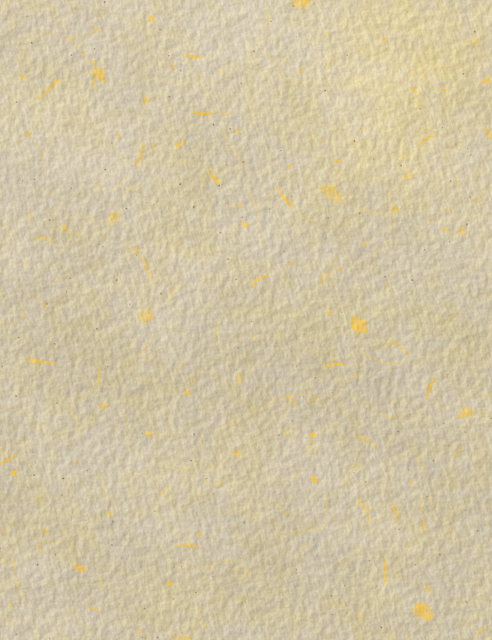
A Shadertoy shader for this texture:

```glsl
// Handmade cream paper: embossed grain, golden fibres and flecks, fine dark dust.

// Paper colours
const vec3 LIT_COOL   = vec3(0.843, 0.803, 0.703);
const vec3 LIT_WARM   = vec3(0.852, 0.803, 0.650);
const vec3 SHADE_COOL = vec3(0.782, 0.738, 0.652);
const vec3 SHADE_WARM = vec3(0.787, 0.737, 0.598);
const vec3 GLOW       = vec3(0.030, 0.016, -0.040);

// Inclusion colours
const vec3 GOLD  = vec3(0.975, 0.765, 0.240);
const vec3 STRAW = vec3(0.905, 0.775, 0.430);
const vec3 DUST  = vec3(0.480, 0.410, 0.340);

// Relief, in units of the canvas height
const float GRAIN_FREQ    = 92.0;
const float GRAIN_TILT    = 0.45;
const float GRAIN_STRETCH = 0.72;
const float RELIEF_STEP   = 0.0030;
const float RELIEF_GAIN   = 2.30;
const float MOTTLE        = 0.030;
const vec2  LIGHT_DIR     = vec2(-0.80, 0.60);

vec2 hash22(vec2 p) {
    vec3 q = fract(p.xyx * vec3(0.1031, 0.1030, 0.0973));
    q += dot(q, q.yzx + 33.33);
    return fract((q.xx + q.yz) * q.zy);
}

mat2 rotate(float angle) {
    float c = cos(angle), s = sin(angle);
    return mat2(c, -s, s, c);
}

float cornerSlope(vec2 cell, vec2 offset) {
    float angle = 6.2832 * hash22(cell + 71.0).x;
    return dot(vec2(cos(angle), sin(angle)), offset);
}

float gradientNoise(vec2 p) {
    vec2 i = floor(p), f = fract(p);
    vec2 u = f * f * f * (f * (f * 6.0 - 15.0) + 10.0);
    vec2 e = vec2(1.0, 0.0);
    float low  = mix(cornerSlope(i, f), cornerSlope(i + e, f - e), u.x);
    float high = mix(cornerSlope(i + e.yx, f - e.yx), cornerSlope(i + 1.0, f - 1.0), u.x);
    return mix(low, high, u.y);
}

// Paper surface: tilted, slightly elongated bumps with finer tooth
float paperHeight(vec2 p) {
    p = rotate(GRAIN_TILT) * p;
    p.y *= GRAIN_STRETCH;
    float sum = 0.0, amp = 1.0, freq = GRAIN_FREQ;
    for (int i = 0; i < 3; i++) {
        sum += amp * gradientNoise(p * freq + float(i) * 17.3);
        amp *= 0.48;
        freq *= 1.9;
    }
    return sum;
}

// Coverage by scattered curved strokes; size = (half length, half width)
float scatter(vec2 p, float cellSize, float density, vec2 size, float bend, float seed) {
    float soft = 0.7 / iResolution.y + 0.10 * size.y;
    float cover = 0.0;
    vec2 home = floor(p / cellSize);
    for (int y = -1; y <= 1; y++)
    for (int x = -1; x <= 1; x++) {
        vec2 cell = home + vec2(x, y);
        vec2 place = hash22(cell + seed);
        vec2 shape = hash22(cell + seed + 37.7);
        vec2 kind  = hash22(cell + seed + 83.1);
        if (kind.x > density) continue;
        vec2 q = rotate(3.1416 * shape.x) * (p - (cell + place) * cellSize);
        float scale = mix(0.4, 1.0, shape.y);
        float halfLen = size.x * scale;
        float along = q.x / halfLen;
        q.y += bend * (kind.y - 0.5) * halfLen * min(along * along, 2.0);
        float width = size.y * scale * (1.0 - 0.4 * min(abs(along), 1.0));
        float d = length(vec2(max(abs(q.x) - halfLen, 0.0), q.y)) - width;
        cover = max(cover, smoothstep(soft, -soft, d) * mix(0.45, 1.0, kind.y));
    }
    return cover;
}

void mainImage(out vec4 fragColor, in vec2 fragCoord) {
    vec2 p = fragCoord / iResolution.y;
    vec2 uv = fragCoord / iResolution.xy;

    // Embossed sheet lit from the upper left
    float slope = paperHeight(p) - paperHeight(p + LIGHT_DIR * RELIEF_STEP);
    float tone = clamp(0.54 + RELIEF_GAIN * slope, -1.3, 1.6);
    float warmth = 0.45 + 0.9 * gradientNoise(p * 9.0) + 1.1 * gradientNoise(p * 42.0 + 5.0);
    warmth = clamp(warmth, 0.0, 1.0);
    vec3 color = mix(mix(SHADE_COOL, SHADE_WARM, warmth), mix(LIT_COOL, LIT_WARM, warmth), tone);

    // Broad light falloff, cloudy mottling and a golden glow at the upper right
    vec2 toGlow = uv - vec2(0.82, 0.87);
    color += 0.030 * smoothstep(0.35, 1.0, uv.y) - 0.010;
    color += MOTTLE * (gradientNoise(p * 6.0 + 3.0) + gradientNoise(p * 21.0 + 8.0));
    color += GLOW * exp(-32.0 * dot(toGlow, toGlow)) * (1.0 + gradientNoise(p * 24.0));

    // Pale fibres under the surface, then bold strands and ragged flecks
    vec2 ragged = p + 0.007 * vec2(gradientNoise(p * 120.0), gradientNoise(p * 120.0 + 40.0));
    vec2 wavy = p + 0.006 * vec2(gradientNoise(p * 22.0), gradientNoise(p * 22.0 + 60.0));
    float patchy = clamp(0.85 + 0.9 * gradientNoise(p * 65.0 + 9.0), 0.3, 1.0);
    float pale = scatter(wavy, 0.12, 0.85, vec2(0.055, 0.0017), 0.8, 11.0);
    pale = max(pale, scatter(wavy, 0.050, 0.70, vec2(0.016, 0.0019), 0.9, 23.0));
    float strands = scatter(wavy, 0.10, 0.48, vec2(0.021, 0.0031), 0.5, 41.0);
    float flecks = scatter(ragged, 0.19, 0.45, vec2(0.009, 0.0140), 0.0, 59.0);
    float crumbs = scatter(ragged, 0.065, 0.45, vec2(0.0035, 0.0042), 0.0, 67.0);
    color = mix(color, STRAW + 0.05 * (tone - 0.5), 0.70 * pale * patchy);
    color = mix(color, GOLD + 0.05 * (tone - 0.5), 0.95 * max(strands, max(flecks, crumbs)) * patchy);

    // Sparse dark dust
    float dust = scatter(p, 0.040, 0.36, vec2(0.0008, 0.0016), 0.0, 97.0);
    color = mix(color, DUST, 0.75 * dust);

    fragColor = vec4(clamp(color, 0.0, 1.0), 1.0);
}
```
